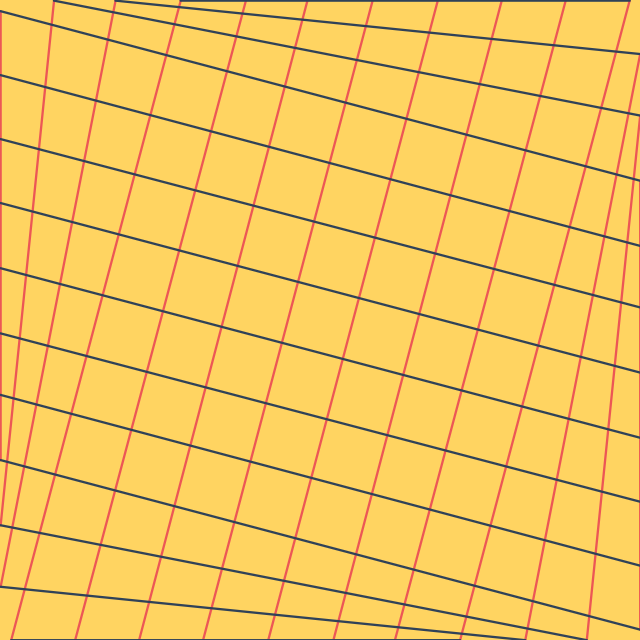
Write a WebGL 1 fragment shader that draws this pattern.

```glsl
precision highp float;

// Two families of taut threads on a square frame with forty pegs.
// Pegs run clockwise from the top left; a thread joins every pair of
// pegs whose numbers share one sum, so each family leans one way.

uniform vec2 u_resolution;

const vec3 PAPER = vec3(1.0, 0.83, 0.38);
const vec3 RED_THREAD = vec3(0.925, 0.34, 0.335);
const vec3 DARK_THREAD = vec3(0.19, 0.26, 0.345);

const float PEGS_PER_SIDE = 10.0;
const float PEG_COUNT = 40.0;
const float FIRST_PEG = 0.0835;     // distance from each corner
const float PEG_SLIP = 0.0019;      // small unevenness in the spacing
const float SLIPPING_PEGS = 6.0;    // only the first pegs of a side slip
const float FRAME_MIN = 0.001;
const float FRAME_MAX = 1.0003;
const float HALF_WIDTH = 0.0018;
const float RED_SUM = 31.0;
const float DARK_SUM = 11.0;
const int THREADS = 20;

// Position of a numbered peg, with y pointing down
vec2 pegPosition(float index) {
  float wrapped = mod(index + 0.5, PEG_COUNT);
  float side = floor(wrapped / PEGS_PER_SIDE);
  float k = floor(wrapped - side * PEGS_PER_SIDE);
  float slip = k < SLIPPING_PEGS - 0.5 ? PEG_SLIP * floor(mod(3.5 - k + 3.0, 3.0)) : 0.0;
  float along = FIRST_PEG + k / PEGS_PER_SIDE - slip;
  vec2 peg = vec2(0.0, 1.0 - along);
  if (side < 0.5) peg = vec2(along, 0.0);
  else if (side < 1.5) peg = vec2(1.0, along);
  else if (side < 2.5) peg = vec2(1.0 - along, 1.0);
  return mix(vec2(FRAME_MIN), vec2(FRAME_MAX), peg);
}

float segmentDistance(vec2 p, vec2 a, vec2 b) {
  vec2 pa = p - a;
  vec2 ba = b - a;
  return length(pa - ba * clamp(dot(pa, ba) / dot(ba, ba), 0.0, 1.0));
}

// Coverage of all threads whose peg numbers add up to pegSum
float threads(vec2 p, float pegSum, float pixel) {
  float nearest = 1.0;
  float start = (pegSum + 1.0) * 0.5;
  for (int n = 0; n < THREADS; n++) {
    float index = start + float(n);
    vec2 a = pegPosition(index);
    vec2 b = pegPosition(pegSum - index);
    nearest = min(nearest, segmentDistance(p, a, b));
  }
  return clamp((HALF_WIDTH - nearest) / pixel + 0.5, 0.0, 1.0);
}

void main() {
  vec2 p = gl_FragCoord.xy / u_resolution;
  p.y = 1.0 - p.y;
  float pixel = 1.0 / min(u_resolution.x, u_resolution.y);

  vec3 color = mix(PAPER, RED_THREAD, threads(p, RED_SUM, pixel));
  color = mix(color, DARK_THREAD, threads(p, DARK_SUM, pixel));
  gl_FragColor = vec4(color, 1.0);
}
```
